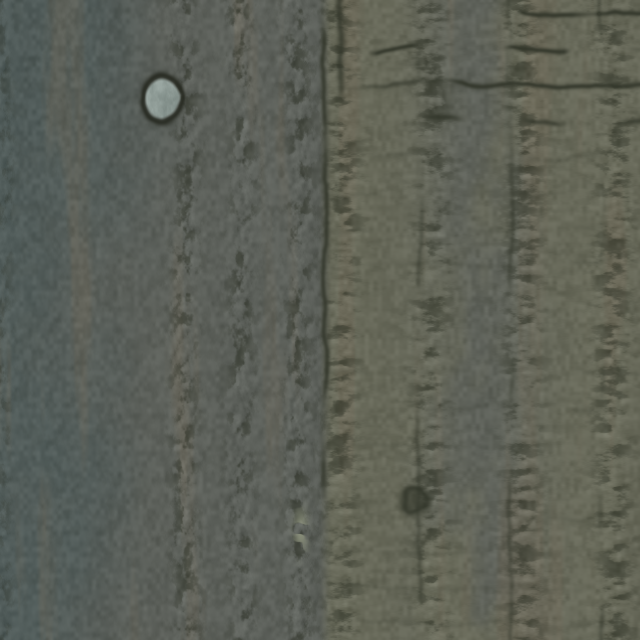
This texture is drawn by a WebGL 1 fragment shader. Its source:

```glsl
precision highp float;
// Weathered grey boards with a seam, rough grain bands, saw cracks, a nail head and a knot.
uniform vec2 u_resolution;

const vec3 SLATE = vec3(0.318, 0.362, 0.355);
const vec3 GREY = vec3(0.368, 0.383, 0.360);
const vec3 OLIVE = vec3(0.410, 0.416, 0.354);
const vec3 BROWN = vec3(0.405, 0.375, 0.315);
const vec3 CRACK = vec3(0.190, 0.205, 0.160);
const vec3 METAL = vec3(0.560, 0.610, 0.590);
const vec3 CHIP = vec3(0.540, 0.560, 0.480);
const float SEAM_X = 0.508;
const vec2 NAIL = vec2(0.254, 0.846);
const vec2 KNOT = vec2(0.648, 0.217);
const float NAIL_RADIUS = 0.029;
const float KNOT_RADIUS = 0.025;
const float ROW_GAP = 0.056;
const float RELIEF = 0.085;
const float FINE_GRAIN = 0.055;

float hash(vec2 p) {
  vec3 q = fract(vec3(p.xyx) * 0.1031);
  q += dot(q, q.yzx + 33.33);
  return fract((q.x + q.y) * q.z);
}

float noise(vec2 p) {
  vec2 cell = floor(p);
  vec2 f = fract(p);
  f = f * f * (3.0 - 2.0 * f);
  float low = mix(hash(cell), hash(cell + vec2(1.0, 0.0)), f.x);
  float high = mix(hash(cell + vec2(0.0, 1.0)), hash(cell + 1.0), f.x);
  return mix(low, high, f.y);
}

float fbm(vec2 p) {
  float sum = 0.0;
  float weight = 0.5;
  for (int i = 0; i < 4; i++) {
    sum += weight * noise(p);
    p = p * 2.03 + 17.3;
    weight *= 0.5;
  }
  return sum / 0.9375;
}

float line(float distance, float width) {
  return exp(-distance * distance / (width * width));
}

// Vertical strips where the soft wood has worn away.
float grainBands(vec2 p) {
  float x = p.x + 0.020 * (noise(vec2(3.0, p.y * 4.0)) - 0.5);
  float bands = 0.5 * line(x - 0.005, 0.015);
  for (int i = 0; i < 4; i++) {
    float k = float(i);
    if (i < 3) bands += line(x - 0.292 - 0.088 * k, 0.019);
    bands += line(x - 0.535 - 0.142 * k, 0.026);
  }
  return min(bands, 1.0);
}

// Height of the worn surface: round pits on the left, flat dashes on the right.
float surface(vec2 p, float rightBoard) {
  float pits = fbm(p * vec2(75.0, 52.0));
  float dashes = fbm(p * vec2(34.0, 76.0) + 41.0);
  return mix(pits, dashes, rightBoard);
}

// Broken horizontal saw cracks, strongest at the top.
float sawCracks(vec2 p) {
  float y = p.y + 0.030 * (fbm(p * vec2(9.0, 5.0)) - 0.5);
  float row = floor(y / ROW_GAP);
  float offset = (fract(y / ROW_GAP) - 0.5) * ROW_GAP;
  float broken = smoothstep(0.36, 0.62, noise(vec2(p.x * 13.0, row * 7.3)));
  float strength = mix(0.13, 0.85, smoothstep(0.74, 0.84, p.y));
  return line(offset, 0.0045) * broken * strength;
}

// Wandering vertical splits beside the seam and in the right board.
float splits(vec2 p) {
  float wander = 0.018 * (fbm(vec2(p.y * 12.0, 5.0)) - 0.5);
  float seamBreak = smoothstep(0.38, 0.64, noise(vec2(8.0, p.y * 9.0)));
  float seamSpan = smoothstep(0.20, 0.28, p.y);
  float marks = line(p.x - SEAM_X - wander, 0.0045) * (0.15 + 0.60 * seamBreak) * seamSpan;
  marks += 0.7 * line(p.x - 0.535 - wander, 0.006) * smoothstep(0.82, 0.89, p.y);
  for (int i = 0; i < 3; i++) {
    float k = float(i);
    float broken = smoothstep(0.5, 0.75, noise(vec2(k * 9.7, p.y * 10.0)));
    marks += 0.40 * line(p.x - 0.657 - 0.142 * k - wander, 0.0045) * broken;
  }
  return marks;
}

void main() {
  vec2 p = gl_FragCoord.xy / u_resolution;
  float rightBoard = smoothstep(SEAM_X - 0.012, SEAM_X + 0.012, p.x);
  float stain = fbm(p * vec2(7.0, 4.0));
  float streak = fbm(p * vec2(24.0, 2.0) + 9.0);

  // Stained base colours
  vec3 leftColor = mix(SLATE, GREY, smoothstep(0.02, 0.30, p.x + 0.22 * (stain - 0.5)));
  float coolPatch = line(p.x - 0.75, 0.085) * smoothstep(0.36, 0.62, stain);
  vec3 color = mix(leftColor, mix(OLIVE, GREY, 0.85 * coolPatch), rightBoard);
  color = mix(color, BROWN, 0.40 * smoothstep(0.54, 0.76, streak));
  color *= 1.0 + 0.12 * (streak - 0.5);

  // Lit relief and dark pits in the worn bands
  float bands = grainBands(p);
  float height = surface(p, rightBoard);
  float slope = height - surface(p + vec2(-0.005, 0.006), rightBoard);
  color += RELIEF * slope * (0.35 + 1.3 * bands);
  float pits = smoothstep(0.53, 0.30, height) * (0.06 + 0.46 * bands);
  color = mix(color, CRACK, pits);
  color += FINE_GRAIN * (noise(p * vec2(150.0, 120.0)) - 0.5);

  // Cracks and splits
  float cracks = sawCracks(p) * rightBoard + splits(p);
  color = mix(color, CRACK, clamp(cracks, 0.0, 0.85));

  // Pale chips low beside the seam
  vec2 chip = (p - vec2(0.470, 0.170)) / vec2(0.011, 0.032);
  color = mix(color, CHIP, exp(-dot(chip, chip)) * smoothstep(0.42, 0.62, noise(p * 75.0)));

  // Sunken knot
  float knot = length(p - KNOT) + 0.008 * (noise(p * 55.0) - 0.5);
  float knotShade = 0.45 * smoothstep(KNOT_RADIUS + 0.006, KNOT_RADIUS - 0.008, knot);
  color = mix(color, CRACK, knotShade + 0.35 * line(knot - 0.017, 0.005));

  // Nail head with a dark rim
  float nail = length((p - NAIL) * vec2(1.0, 0.86)) + 0.003 * (noise(p * 60.0) - 0.5);
  color = mix(color, CRACK * 0.75, 0.85 * line(nail - NAIL_RADIUS - 0.002, 0.005));
  vec3 metal = METAL + 0.22 * (fbm(p * vec2(80.0, 45.0)) - 0.5);
  color = mix(color, metal, smoothstep(NAIL_RADIUS, NAIL_RADIUS - 0.006, nail));

  gl_FragColor = vec4(color, 1.0);
}
```
